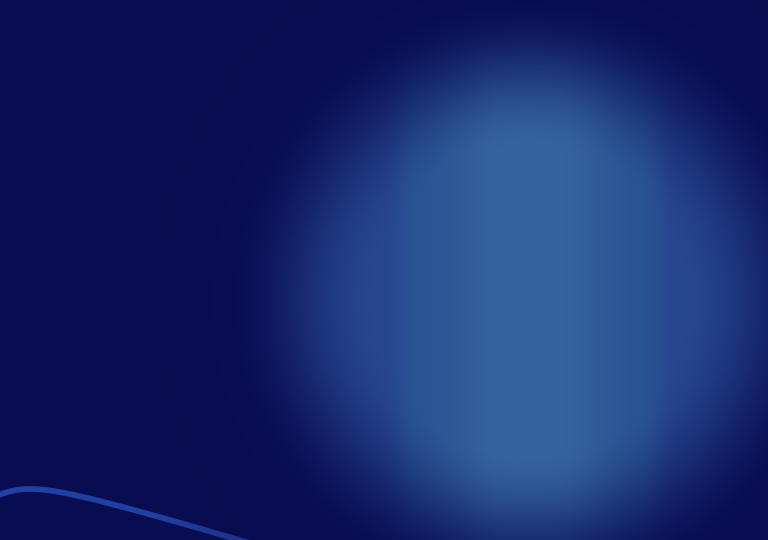
Reproduce this background procedurally as a WebGL 1 fragment shader.

```glsl
precision highp float;
// A soft blue disc of light on deep navy, with one thin curve at lower left.
// The disc is a radial fade over a mirrored horizontal ramp of blues;
// the curve is a tilted hyperbola drawn by its approximate distance.

uniform vec2 u_resolution;

// Lengths are in units of the canvas height.
const vec3 NAVY = vec3(0.030, 0.048, 0.312);
const vec3 INDIGO = vec3(0.040, 0.063, 0.345);
const vec3 VIOLET_BLUE = vec3(0.150, 0.275, 0.560);
const vec3 STEEL_BLUE = vec3(0.165, 0.328, 0.580);
const vec3 CORE_BLUE = vec3(0.204, 0.388, 0.620);
const vec3 CURVE_BLUE = vec3(0.130, 0.250, 0.640);
const vec3 CURVE_END_BLUE = vec3(0.110, 0.200, 0.550);

const vec2 GLOW_CENTER = vec2(0.981, 0.444);
const float GLOW_INNER = 0.278;
const float GLOW_OUTER = 0.560;
const float HAZE_RADIUS = 0.780;

const float CORE_EDGE = 0.050;
const float STEEL_EDGE = 0.205;
const float VIOLET_EDGE = 0.270;

const float CURVE_HEIGHT = 0.129;
const float CURVE_TILT = 0.300;
const float CURVE_BEND = 0.600;
const float CURVE_CENTER = 0.013;
const float CURVE_ROUNDING = 0.074;
const float CURVE_HALF_WIDTH = 0.0053;
const float CURVE_END = 0.470;

// Blues of the disc, by horizontal distance from its axis.
vec3 discColor(float offset) {
    vec3 color = mix(CORE_BLUE, STEEL_BLUE,
                     smoothstep(CORE_EDGE, STEEL_EDGE, offset));
    return mix(color, VIOLET_BLUE,
               smoothstep(STEEL_EDGE, VIOLET_EDGE, offset));
}

// Distance to the hyperbola, corrected by its slope.
float curveDistance(vec2 p) {
    float dx = p.x - CURVE_CENTER;
    float root = sqrt(dx * dx + CURVE_ROUNDING * CURVE_ROUNDING);
    float height = CURVE_HEIGHT + CURVE_TILT * p.x - CURVE_BEND * root;
    float slope = CURVE_TILT - CURVE_BEND * dx / root;
    return abs(p.y - height) / sqrt(1.0 + slope * slope);
}

void main() {
    vec2 p = gl_FragCoord.xy / u_resolution.y;
    float pixel = 1.0 / u_resolution.y;
    vec2 fromGlow = p - GLOW_CENTER;
    float radius = length(fromGlow);

    // Navy ground with a faint haze around the disc
    vec3 color = mix(INDIGO, NAVY,
                     smoothstep(GLOW_INNER, HAZE_RADIUS, radius));

    // Disc of light
    float glow = 1.0 - smoothstep(GLOW_INNER, GLOW_OUTER, radius);
    color = mix(color, discColor(abs(fromGlow.x)), glow);

    // Thin curve
    float stroke = 1.0 - smoothstep(CURVE_HALF_WIDTH - 0.7 * pixel,
                                    CURVE_HALF_WIDTH + 0.7 * pixel,
                                    curveDistance(p));
    vec3 strokeColor = mix(CURVE_BLUE, CURVE_END_BLUE,
                           smoothstep(0.5 * CURVE_END, CURVE_END, p.x));
    color = mix(color, strokeColor, stroke);

    gl_FragColor = vec4(color, 1.0);
}
```
